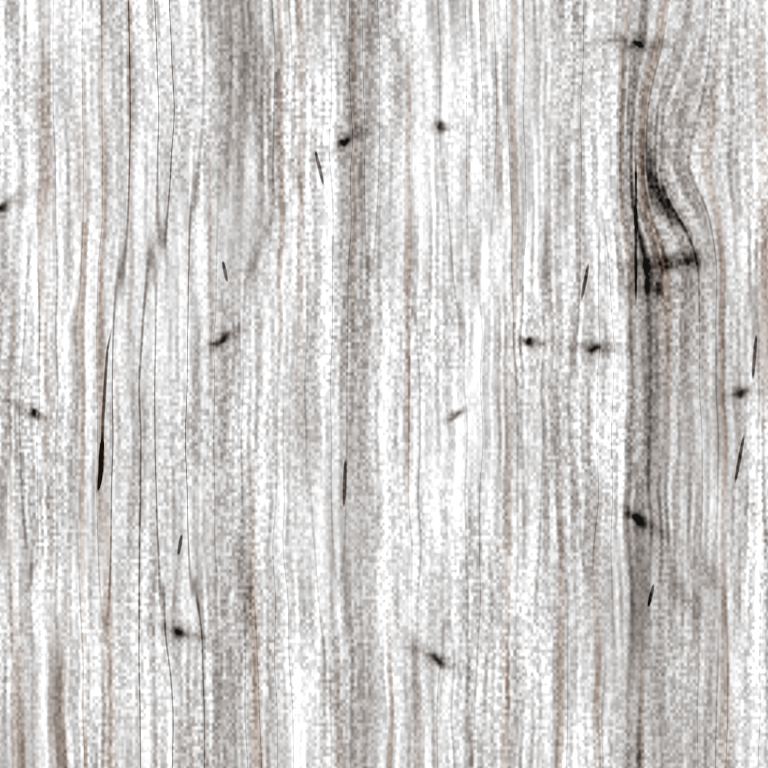
A three.js fragment shader for this texture:

```glsl
// Whitewashed, weathered wood: upright grain, grey bands, knots and cracks.
#define BASE_TONE 0.905
#define FIBRE_AMOUNT 0.30
#define SPECK_AMOUNT 0.27
#define VEIN_AMOUNT 0.13
#define BAND_AMOUNT 1.0
#define STREAK_AMOUNT 0.13
#define KNOT_COUNT 13
#define CRACK_COUNT 8
#define MAIN_KNOT vec2(0.865, 0.657)
#define MAIN_CRACK vec2(0.137, 0.465)
#define WARM_TINT vec3(0.020, -0.004, -0.020)

varying vec2 vUv;

float hash(vec2 p) {
  return fract(sin(dot(p, vec2(12.9898, 78.233))) * 43758.5);
}

float noise(vec2 p) {
  vec2 cell = floor(p);
  vec2 f = fract(p);
  f = f * f * (3.0 - 2.0 * f);
  float low = mix(hash(cell), hash(cell + vec2(1.0, 0.0)), f.x);
  float high = mix(hash(cell + vec2(0.0, 1.0)), hash(cell + 1.0), f.x);
  return mix(low, high, f.y);
}

float band(float x, float left, float right, float soft) {
  return smoothstep(left - soft, left + soft, x)
       * (1.0 - smoothstep(right - soft, right + soft, x));
}

float blob(vec2 d, vec2 size) {
  d /= size;
  return exp(-dot(d, d));
}

// Narrow slit that tapers to both ends
float slit(vec2 d, float halfLength, float halfWidth) {
  float taper = max(1.0 - pow(abs(d.y) / halfLength, 2.0), 0.0);
  float width = halfWidth * taper;
  return (1.0 - smoothstep(width * 0.4, width + 0.0018, abs(d.x)))
       * smoothstep(0.0, 0.5, taper);
}

// Darkness of the broad grey bands
float bandShade(float x) {
  float shade = 0.05 * band(x, 0.135, 0.26, 0.010);
  shade += 0.14 * band(x, 0.265, 0.35, 0.022);
  shade += 0.17 * band(x, 0.442, 0.488, 0.012);
  shade += 0.06 * band(x, 0.65, 0.81, 0.050);
  shade += 0.24 * smoothstep(0.81, 0.828, x) * (1.0 - smoothstep(0.83, 1.02, x));
  return shade;
}

void main() {
  vec2 p = vUv;
  float rough = noise(p * vec2(90.0, 190.0));

  // Slow and quick sideways drift of the grain
  float grainX = p.x + 0.010 * (noise(p * vec2(5.0, 2.5)) - 0.5)
               + 0.005 * (noise(p * vec2(22.0, 14.0)) - 0.5);

  // Scattered knots: tilted smudge, dark core, grain parting around them
  float stain = 0.0;
  for (int i = 0; i < KNOT_COUNT; i++) {
    float id = float(i) + 1.0;
    vec2 d = p - vec2(hash(vec2(id, 3.1)), hash(vec2(id, 7.7)));
    float size = mix(0.4, 1.0, hash(vec2(id, 5.3)));
    grainX -= 0.45 * d.x * blob(d, vec2(0.022, 0.040) * size);
    d.y += d.x * (hash(vec2(id, 9.2)) - 0.5) * 1.3;
    stain += 0.30 * size * (0.4 + rough) * blob(d, vec2(0.042, 0.011) * size);
    d += 0.006 * (vec2(rough, noise(p * 120.0)) - 0.5);
    stain += 0.55 * blob(d, vec2(0.007, 0.005) * (1.4 - size * 0.5));
  }

  // Large knot with fibres sweeping up from it
  vec2 k = p - MAIN_KNOT;
  float sweep = smoothstep(-0.02, 0.13, k.y) - smoothstep(0.13, 0.40, k.y);
  grainX += 0.045 * sweep * exp(-k.x * k.x / 0.003);
  float fan = blob(k - vec2(0.0, 0.06), vec2(0.045, 0.080));
  float ragged = noise(vec2(grainX * 130.0, p.y * 45.0));
  stain += 0.75 * (0.25 + ragged) * blob(k - vec2(0.0, 0.08 * k.x), vec2(0.045, 0.012));
  stain += 0.50 * ragged * blob(k + vec2(0.015, 0.030), vec2(0.035, 0.013));

  // Cracks along the grain
  float crack = slit(vec2(k.x + 0.037, k.y - 0.04), 0.10, 0.0012) * 0.6;
  vec2 c = p - MAIN_CRACK;
  c.x -= 0.07 * c.y + 0.007 * (noise(vec2(4.0, p.y * 26.0)) - 0.5);
  crack += slit(c, 0.115, 0.0014) * 0.65 + slit(c + vec2(0.0, 0.07), 0.036, 0.0035);
  for (int i = 0; i < CRACK_COUNT; i++) {
    float id = float(i) + 31.0;
    vec2 d = p - vec2(hash(vec2(id, 1.3)), hash(vec2(id, 8.9)));
    d.x += d.y * (hash(vec2(id, 4.4)) - 0.5) * 0.5;
    crack += 0.65 * slit(d, mix(0.008, 0.035, hash(vec2(id, 6.1))), 0.0018);
  }

  // Grain layers, from broad to fine
  float bold = band(grainX, 0.135, 0.26, 0.010);
  float mottle = noise(p * vec2(14.0, 5.0)) - 0.5;
  float strand = noise(vec2(grainX * 95.0, p.y * 4.0)) - 0.5;
  float fibre = noise(vec2(grainX * 215.0, p.y * 9.0 + 5.0)) - 0.5;
  float speck = noise(p * vec2(270.0, 230.0)) - 0.5;
  float ridge = abs(noise(vec2(grainX * 52.0, p.y * 2.2)) - 0.5);
  float vein = 1.0 - smoothstep(0.0, 0.065, ridge);
  float streak = smoothstep(0.62, 0.88, noise(vec2(grainX * 85.0 + 9.0, p.y * 1.4)));

  float tone = BASE_TONE + 0.12 * mottle + 0.17 * strand;
  tone -= BAND_AMOUNT * bandShade(grainX) * mix(0.5, 1.45, noise(p * vec2(9.0, 3.0)));
  tone += FIBRE_AMOUNT * fibre * mix(0.7, 1.3, noise(p * vec2(11.0, 6.0) + 3.0));
  tone += SPECK_AMOUNT * speck * mix(0.5, 1.4, noise(p * vec2(16.0, 7.0) + 8.0));
  tone -= vein * (VEIN_AMOUNT + 0.18 * bold + 0.35 * fan) + STREAK_AMOUNT * streak;
  tone -= stain + 0.75 * clamp(crack, 0.0, 1.0);
  tone = clamp(tone, 0.07, 1.0);

  // Greys turn warm in the mid darks and along the streaks
  float warmth = smoothstep(0.0, 0.4, tone) * (1.0 - smoothstep(0.55, 0.90, tone));
  warmth += 1.2 * streak * (1.0 - smoothstep(0.75, 1.0, tone));
  gl_FragColor = vec4(clamp(vec3(tone) + WARM_TINT * warmth, 0.0, 1.0), 1.0);
}
```
